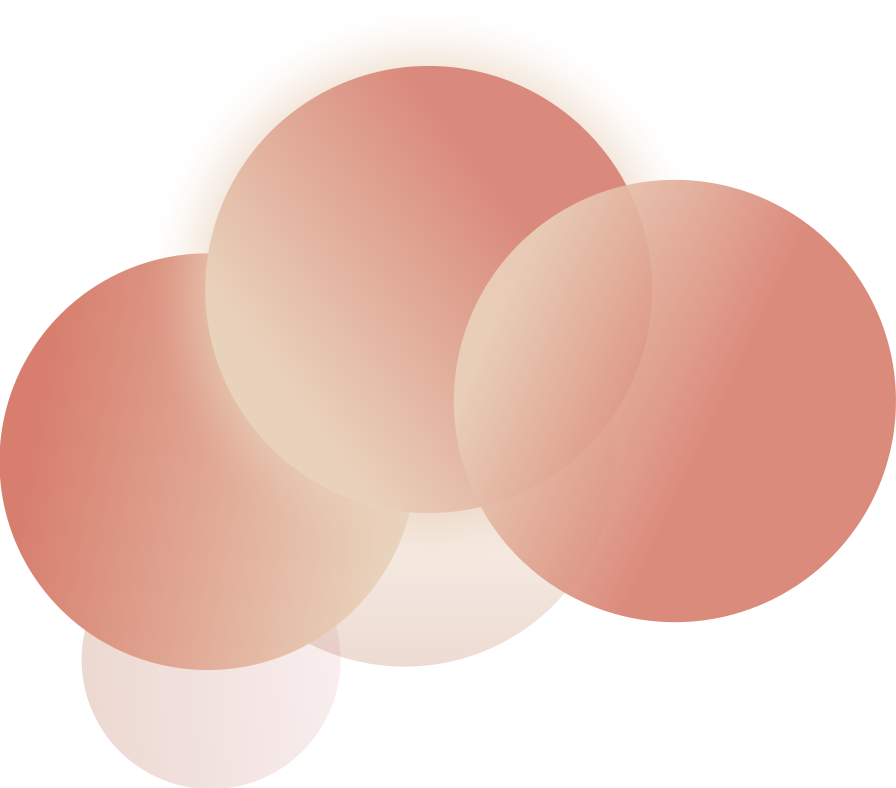
A WebGL 2 fragment shader for this background:

```glsl
#version 300 es
precision highp float;

uniform vec2 u_resolution;
out vec4 fragColor;

// Signed distance to a circle
float circle(vec2 p, vec2 center, float radius) {
    return length(p - center) - radius;
}

// Antialiased coverage, one pixel wide
float cover(float dist) {
    return clamp(0.5 - dist * u_resolution.y, 0.0, 1.0);
}

// Linear gradient position between two points
float ramp(vec2 p, vec2 start, vec2 end) {
    vec2 axis = end - start;
    return clamp(dot(p - start, axis) / dot(axis, axis), 0.0, 1.0);
}

void main() {
    vec2 p = gl_FragCoord.xy / u_resolution.y;
    p.x *= 1.13778 * u_resolution.y / u_resolution.x;

    vec3 sand = vec3(0.914, 0.822, 0.733);
    vec3 coral = vec3(0.845, 0.495, 0.43);
    vec3 rose = vec3(0.855, 0.54, 0.485);
    vec3 color = vec3(1.0);

    // Pale translucent discs
    vec3 blush = mix(vec3(0.925, 0.85, 0.82), vec3(0.976, 0.93, 0.935),
                     ramp(p, vec2(0.111, 0.141), vec2(0.422, 0.17)));
    color *= mix(vec3(1.0), blush, cover(circle(p, vec2(0.268, 0.163), 0.1644)));

    vec3 cream = mix(vec3(0.93, 0.86, 0.83), vec3(0.96, 0.915, 0.88),
                     ramp(p, vec2(0.514, 0.154), vec2(0.514, 0.304)));
    color *= mix(vec3(1.0), cream, cover(circle(p, vec2(0.514, 0.422), 0.268)));

    // Left disc
    vec3 leftFill = mix(coral, sand, ramp(p, vec2(0.037, 0.43), vec2(0.496, 0.348)));
    color = mix(color, leftFill, cover(circle(p, vec2(0.2637, 0.4141), 0.2644)));

    // Top disc with a soft halo
    float topDist = circle(p, vec2(0.5444, 0.6326), 0.2837);
    color = mix(color, sand, 1.0 - smoothstep(-0.078, 0.078, topDist));
    vec3 topFill = mix(sand, rose, ramp(p, vec2(0.3185, 0.563), vec2(0.6135, 0.784)));
    color = mix(color, topFill, cover(topDist));

    // Right disc, slightly see-through
    vec3 rightFill = mix(sand, coral, ramp(p, vec2(0.6425, 0.621), vec2(0.9185, 0.489)));
    color = mix(color, rightFill, 0.9 * cover(circle(p, vec2(0.857, 0.4911), 0.2807)));

    fragColor = vec4(color, 1.0);
}
```
